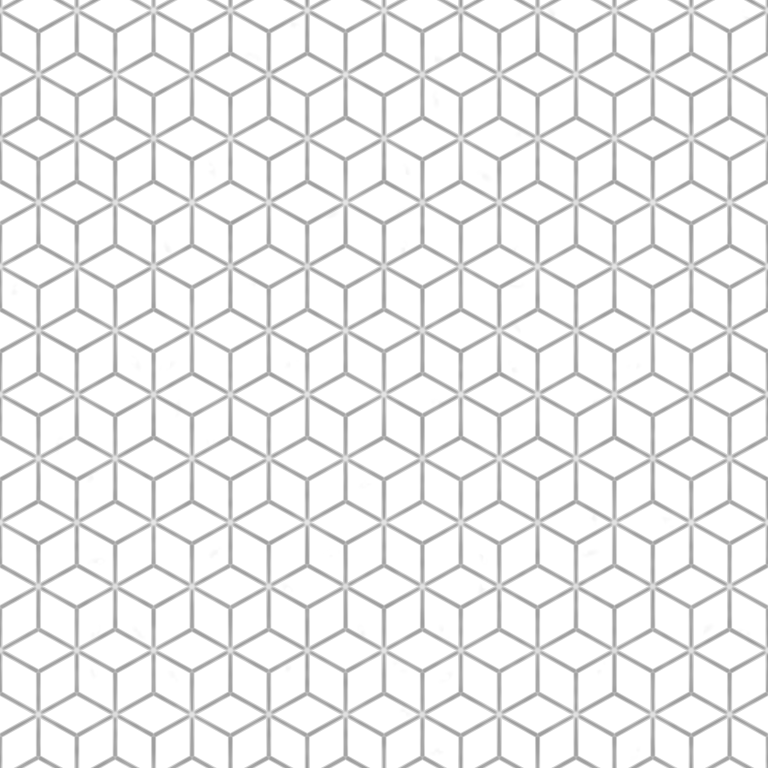
Reproduce this pattern procedurally as a Shadertoy shader.

```glsl
// Tumbling-block lattice of grey lines on white: a staggered grid of hexagons, each with
// six spokes from its centre to its corners, so that neighbouring spokes close rhombi.
// Each spoke is a tapered dark core in a pale border; faint smudges mark the paper.

const vec2  REPEATS     = vec2(10.0, 6.0);   // whole repeats across and up
const vec2  PHASE       = vec2(0.0, 0.082);  // lattice offset, in repeats
const float BORDER_HALF = 0.0033;            // half widths, in canvas units
const float CORE_STAR   = 0.0014;            // core at the six-way centre
const float CORE_CORNER = 0.0022;            // core at the three-way corner
const float STAR_RADIUS = 0.0050;
const vec3  PAPER       = vec3(1.0);
const vec3  BORDER      = vec3(0.82);
const vec3  CORE        = vec3(0.64);
const vec3  STAR        = vec3(0.88);
const float TONE_WEAR   = 0.05;              // uneven tone along the lines
const float SMUDGE_GRID = 20.0;
const float SMUDGE_RATE = 0.14;
const float SMUDGE_TONE = 0.035;

float hash(vec2 cell, uint seed) {
    uvec2 c = uvec2(ivec2(cell));
    uint h = c.x * 1597334677u ^ c.y * 3812015801u ^ seed * 2654435769u;
    h = (h ^ (h >> 16)) * 2246822519u;
    h = (h ^ (h >> 13)) * 3266489917u;
    return float((h ^ (h >> 16)) >> 8) / 16777216.0;
}

// Value noise that wraps after a whole number of cells
float wrapNoise(vec2 uv, float cells, uint seed) {
    vec2 p = uv * cells;
    vec2 i = floor(p);
    vec2 f = p - i;
    f = f * f * (3.0 - 2.0 * f);
    vec2 a = mod(i, cells);
    vec2 b = mod(i + 1.0, cells);
    return mix(mix(hash(a, seed), hash(vec2(b.x, a.y), seed), f.x),
               mix(hash(vec2(a.x, b.y), seed), hash(b, seed), f.x), f.y);
}

// Offset from the nearest hexagon centre, in canvas units
vec2 hexOffset(vec2 uv) {
    vec2 q = uv * REPEATS + PHASE;
    vec2 a = fract(q + 0.5) - 0.5;
    vec2 b = fract(q) - 0.5;
    vec2 regular = vec2(1.0, sqrt(3.0));
    return (length(a * regular) < length(b * regular) ? a : b) / REPEATS;
}

// Distance to a spoke from the origin, and the position along it from 0 to 1
vec2 spoke(vec2 p, vec2 corner) {
    float t = clamp(dot(p, corner) / dot(corner, corner), 0.0, 1.0);
    return vec2(length(p - corner * t), t);
}

float cover(float dist, float halfWidth, float blur) {
    return 1.0 - smoothstep(halfWidth - blur, halfWidth + blur, dist);
}

// Sparse, ragged marks, each kept inside its own wrapped cell
float smudges(vec2 uv) {
    vec2 q = uv * SMUDGE_GRID;
    vec2 cell = mod(floor(q), SMUDGE_GRID);
    vec2 centre = 0.35 + 0.3 * vec2(hash(cell, 1u), hash(cell, 2u));
    vec2 p = fract(q) - centre;
    float angle = 6.2832 * hash(cell, 3u);
    p = mat2(cos(angle), -sin(angle), sin(angle), cos(angle)) * p;
    float blob = 1.0 - smoothstep(0.0, 0.3, length(p * vec2(1.0, 2.2)));
    float ragged = smoothstep(0.3, 0.7, wrapNoise(uv, 160.0, 4u));
    return step(hash(cell, 5u), SMUDGE_RATE) * blob * ragged;
}

void mainImage(out vec4 fragColor, in vec2 fragCoord) {
    vec2 uv = fragCoord / iResolution.xy;
    float blur = 0.7 / min(iResolution.x, iResolution.y);

    // Mirror symmetry leaves one upright and one slanted spoke
    vec2 offset = hexOffset(uv);
    vec2 p = abs(offset);
    vec2 upright = spoke(p, vec2(0.0, 1.0 / 3.0) / REPEATS);
    vec2 slanted = spoke(p, vec2(1.0 / 2.0, 1.0 / 6.0) / REPEATS);
    vec2 line = upright.x < slanted.x ? upright : slanted;

    // Core widens outwards and pales at both ends
    float border = cover(line.x, BORDER_HALF, blur);
    float core = cover(line.x, mix(CORE_STAR, CORE_CORNER, line.y), blur);
    core *= smoothstep(0.02, 0.14, line.y);
    core *= 1.0 - 0.45 * smoothstep(0.95, 1.0, line.y);
    float star = 1.0 - smoothstep(0.3 * STAR_RADIUS, STAR_RADIUS, length(offset));

    vec3 color = PAPER - SMUDGE_TONE * smudges(uv);
    color = mix(color, BORDER, border);
    color = mix(color, CORE, core);
    color = mix(color, STAR, star * border);
    color += TONE_WEAR * (wrapNoise(uv, 90.0, 6u) - 0.5) * border;

    fragColor = vec4(clamp(color, 0.0, 1.0), 1.0);
}
```
